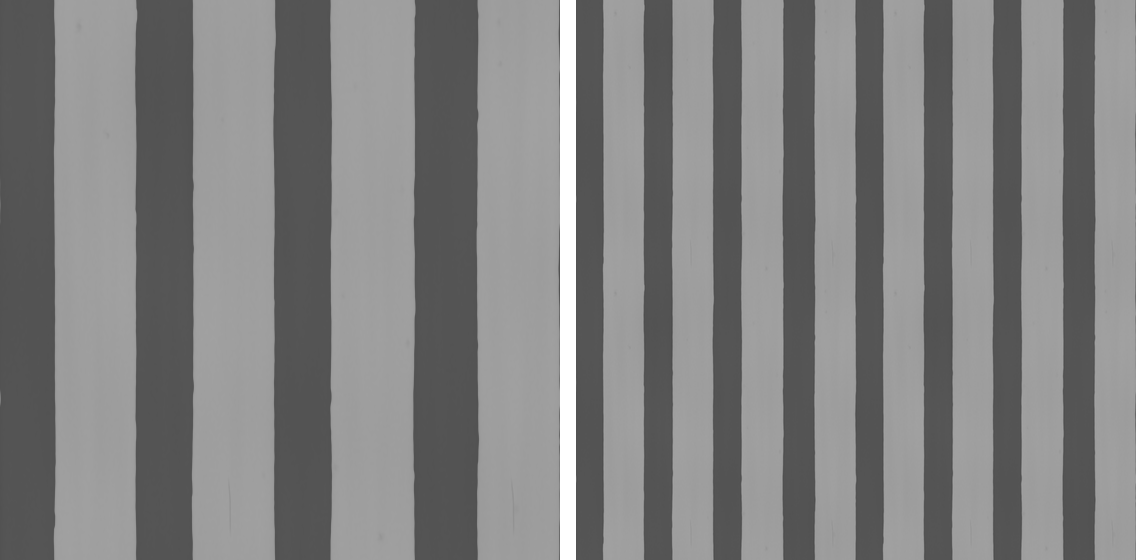
Left: one tile. Right: repeated 2 by 2.
Write a Shadertoy shader that draws this pattern.

```glsl
// Four uneven dark painted stripes on a pale grey wall, with wavering edges and faint smudges.

const int STRIPES = 4;
const int SMUDGES = 22;
const vec3 PALE = vec3(0.62);
const vec3 DARK = vec3(0.33);

// Left and right edge of each dark stripe, in canvas widths
const vec2 EDGES[STRIPES] = vec2[STRIPES](
    vec2(-0.001, 0.0975), vec2(0.243, 0.3438),
    vec2(0.490, 0.5915), vec2(0.7395, 0.8527));

uint mixBits(uint n) {
    n = (n ^ (n >> 16)) * 0x7feb352du;
    n = (n ^ (n >> 15)) * 0x846ca68bu;
    return n ^ (n >> 16);
}

float hash(vec2 cell) {
    uint n = mixBits(uint(int(cell.x)) + mixBits(uint(int(cell.y)) + 17u));
    return float(n >> 8) / 16777216.0;
}

float cornerSlope(vec2 cell, vec2 offset, vec2 period) {
    float angle = 6.28318 * hash(mod(cell, period));
    return dot(vec2(cos(angle), sin(angle)), offset);
}

// Gradient noise that wraps after a whole number of cells
float noise(vec2 p, vec2 period) {
    vec2 i = floor(p), f = fract(p);
    vec2 u = f * f * f * (f * (f * 6.0 - 15.0) + 10.0);
    vec2 e = vec2(1.0, 0.0);
    float low = mix(cornerSlope(i, f, period), cornerSlope(i + e.xy, f - e.xy, period), u.x);
    float high = mix(cornerSlope(i + e.yx, f - e.yx, period), cornerSlope(i + e.xx, f - e.xx, period), u.x);
    return mix(low, high, u.y);
}

float wrappedNoise(vec2 uv, vec2 cells) {
    return noise(uv * cells, cells);
}

vec2 wrapDelta(vec2 d) {
    return fract(d + 0.5) - 0.5;
}

// Sideways drift of one hand-painted edge: slow sway, fine tremor, rare nicks
float edgeDrift(float y, float seed) {
    float row = seed + 0.37;
    float sway = noise(vec2(y * 6.0, row), vec2(6.0, 64.0));
    float tremor = noise(vec2(y * 45.0, row + 20.0), vec2(45.0, 64.0));
    float nick = smoothstep(0.3, 0.55, noise(vec2(y * 22.0, row + 40.0), vec2(22.0, 64.0)));
    return 0.0034 * sway + 0.0008 * tremor + 0.0016 * nick;
}

// Signed distance to the nearest dark stripe, negative inside
float stripeDistance(vec2 uv) {
    float nearest = 1.0;
    for (int i = 0; i < STRIPES; i++) {
        float seed = float(2 * i);
        float left = EDGES[i].x + edgeDrift(uv.y, seed);
        float right = EDGES[i].y + edgeDrift(uv.y, seed + 1.0);
        float across = wrapDelta(vec2(uv.x - 0.5 * (left + right), 0.0)).x;
        nearest = min(nearest, abs(across) - 0.5 * (right - left));
    }
    return nearest;
}

// Small soft upright spots, scattered and of varied strength
float smudges(vec2 uv) {
    float total = 0.0;
    for (int i = 0; i < SMUDGES; i++) {
        float id = float(i);
        vec2 centre = vec2(hash(vec2(id, 101.0)), hash(vec2(id, 102.0)));
        float size = mix(0.002, 0.005, hash(vec2(id, 103.0)));
        vec2 d = wrapDelta(uv - centre) / (size * vec2(1.0, 1.8));
        d += 0.6 * wrappedNoise(uv, vec2(130.0));
        total += mix(0.25, 1.0, hash(vec2(id, 104.0))) * exp(-dot(d, d));
    }
    return total;
}

// Two hairline scratches low on the pale bands
float scratches(vec2 uv, float pixel) {
    float total = 0.0;
    for (int i = 0; i < 2; i++) {
        vec2 d = wrapDelta(uv - vec2(0.41 + 0.506 * float(i), 0.095));
        d.x += 0.05 * d.y + 0.003 * wrappedNoise(uv, vec2(14.0));
        float line = 1.0 - smoothstep(0.0004, 0.0006 + pixel, abs(d.x));
        total += line * (1.0 - smoothstep(0.03, 0.06, abs(d.y)));
    }
    return total;
}

void mainImage(out vec4 fragColor, in vec2 fragCoord) {
    vec2 uv = fragCoord / iResolution.xy;
    float pixel = 1.0 / iResolution.x;
    float d = stripeDistance(uv);

    // Broad uneven tone and faint upright brush streaks
    float cloud = wrappedNoise(uv, vec2(4.0, 3.0));
    float streak = wrappedNoise(uv, vec2(38.0, 2.0));
    float grain = wrappedNoise(uv, vec2(180.0, 90.0));
    float tone = 0.018 * cloud + 0.012 * streak + 0.005 * grain;

    // Pale paint darkens slightly at its rim and carries the marks
    float rim = 0.035 * exp(-max(d, 0.0) / 0.0025);
    float marks = 0.045 * smudges(uv) + 0.04 * scratches(uv, pixel);
    vec3 pale = PALE + tone - rim - marks;
    vec3 dark = DARK + 0.6 * tone - 0.012 * exp(min(d, 0.0) / 0.004);

    float cover = smoothstep(-0.75 * pixel, 0.75 * pixel, d);
    fragColor = vec4(mix(dark, pale, cover), 1.0);
}
```
